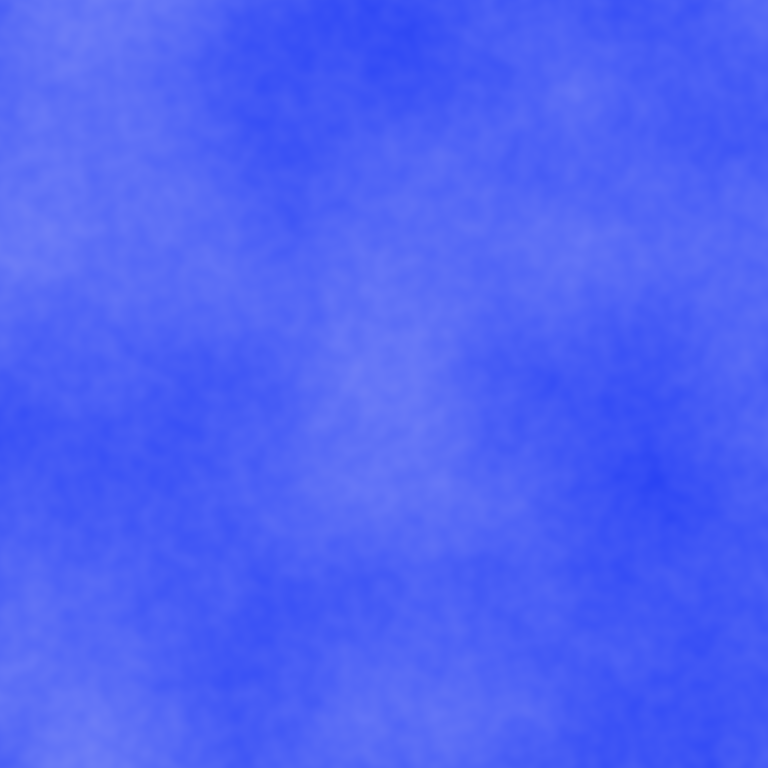
Give the GLSL for this texture, as a WebGL 2 fragment shader.

```glsl
#version 300 es
precision highp float;
// Soft blue haze: broad cloudy patches overlaid with a fine blurred mottle.
// Rotated octaves of gradient noise form the clouds, two small-scale layers
// form the mottle, and their sum blends a deep blue into a pale one.

uniform vec2 u_resolution;
out vec4 fragColor;

const vec3 DEEP_BLUE = vec3(0.200, 0.293, 0.959);
const vec3 PALE_BLUE = vec3(0.406, 0.471, 0.968);

const int CLOUD_OCTAVES = 4;
const float CLOUD_SCALE = 2.5;     // noise cells across the canvas
const float CLOUD_GAIN = 0.5;      // amplitude ratio between octaves
const float COARSE_SCALE = 28.0;
const float COARSE_AMOUNT = 0.18;
const float FINE_SCALE = 52.0;
const float FINE_AMOUNT = 0.24;
const float CONTRAST = 0.77;
const float MEAN_TONE = 0.52;
const vec2 SEED = vec2(17.3, 41.8);
const mat2 TURN = mat2(0.8, 0.6, -0.6, 0.8);

// Integer hash giving two values in 0..1
vec2 hash2(ivec2 cell) {
    uvec2 v = uvec2(cell) * 1664525u + 1013904223u;
    v.x += v.y * 1664525u;
    v.y += v.x * 1664525u;
    v ^= v >> 16u;
    v.x += v.y * 1664525u;
    v.y += v.x * 1664525u;
    v ^= v >> 16u;
    return vec2(v >> 8u) / 16777216.0;
}

// Slope of one lattice corner projected on the offset from it
float cornerSlope(ivec2 cell, vec2 offset) {
    vec2 direction = normalize(hash2(cell) - 0.5 + 1e-5);
    return dot(direction, offset);
}

// Smooth signed gradient noise
float gradientNoise(vec2 p) {
    ivec2 cell = ivec2(floor(p));
    vec2 f = fract(p);
    vec2 blend = f * f * f * (f * (f * 6.0 - 15.0) + 10.0);
    float low = mix(cornerSlope(cell, f),
                    cornerSlope(cell + ivec2(1, 0), f - vec2(1, 0)), blend.x);
    float high = mix(cornerSlope(cell + ivec2(0, 1), f - vec2(0, 1)),
                     cornerSlope(cell + ivec2(1, 1), f - vec2(1, 1)), blend.x);
    return mix(low, high, blend.y);
}

// Broad patches, each octave turned to hide the lattice
float clouds(vec2 uv) {
    vec2 p = uv * CLOUD_SCALE + SEED;
    float amplitude = 1.0;
    float sum = 0.0;
    for (int i = 0; i < CLOUD_OCTAVES; i++) {
        sum += amplitude * gradientNoise(p);
        p = TURN * p * 2.0 + SEED;
        amplitude *= CLOUD_GAIN;
    }
    return sum;
}

// Small blurred grain
float mottle(vec2 uv) {
    float coarse = gradientNoise(TURN * uv * COARSE_SCALE + SEED.yx);
    float fine = gradientNoise(TURN * TURN * uv * FINE_SCALE - SEED);
    return COARSE_AMOUNT * coarse + FINE_AMOUNT * fine;
}

void main() {
    vec2 uv = gl_FragCoord.xy / u_resolution.y;
    float tone = MEAN_TONE + CONTRAST * (clouds(uv) + mottle(uv));
    fragColor = vec4(mix(DEEP_BLUE, PALE_BLUE, tone), 1.0);
}
```
